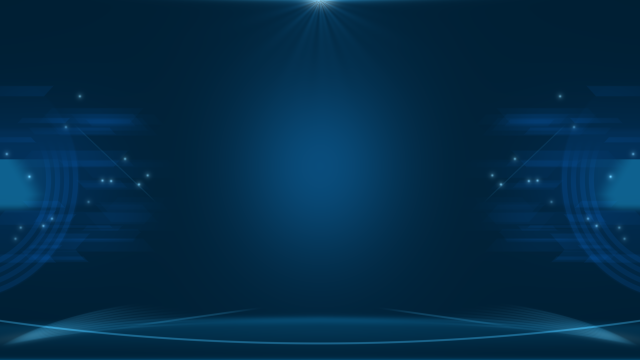
Write a WebGL 2 fragment shader that draws this background.

```glsl
#version 300 es
precision highp float;
// Dark blue stage: a round central glow, a flare on the top edge, mirrored
// clusters of slanted panels, rings and sparks at the sides, and a floor of
// fanned light curves. Lengths are in canvas heights; the sides share one half.
uniform vec2 u_resolution;
out vec4 fragColor;

const vec3 NAVY = vec3(0.0, 0.120, 0.200);
const vec3 GLOW = vec3(0.035, 0.180, 0.285);
const vec3 PANEL_BLUE = vec3(0.008, 0.065, 0.140);
const vec3 TEAL = vec3(0.045, 0.190, 0.210);
const vec3 LINE_BLUE = vec3(0.130, 0.300, 0.370);
const vec3 WARM = vec3(0.400, 0.330, 0.260);
const float GLOW_HEIGHT = 0.537;
const vec2 RING_CENTER = vec2(-0.115, 0.50);
const float RING_RADIUS = 0.325;
const int PANELS = 34;
const int SPARKS = 14;
const int CURVES = 9;

float pixelSize;

float hash(float n) {
  return fract(sin(n * 12.9898) * 43758.547);
}

float gauss(float d, float width) {
  return exp(-d * d / (width * width));
}

// Thin line whose width never drops below a pixel of the reference scale
float stroke(float d, float width) {
  return 1.0 - smoothstep(width, width + 1.5 * pixelSize, abs(d));
}

// Parallelogram with soft edges; half is its half size
float slantedBox(vec2 p, vec2 half_, float slant) {
  vec2 d = abs(vec2(p.x - slant * p.y, p.y)) - half_;
  return 1.0 - smoothstep(-pixelSize, pixelSize, max(d.x, d.y));
}

vec3 topFlare(vec2 p) {
  float r = length(p);
  float angle = atan(p.x, -p.y);
  float rays = 0.65 + 0.2 * sin(angle * 13.0) + 0.15 * sin(angle * 29.0 + 1.0);
  vec3 light = vec3(0.04, 0.19, 0.29) * rays * exp(-r / 0.075);
  light += WARM * gauss(length(p * vec2(0.55, 1.0)), 0.022);
  light += LINE_BLUE * gauss(p.x, 0.28) * exp(p.y / 0.006) * 0.8;
  return light;
}

vec3 sidePanels(vec2 p) {
  float envelope = gauss(p.y - 0.51, 0.23) * (1.0 - smoothstep(0.12, 0.52, p.x));
  vec3 light = PANEL_BLUE * envelope * 0.55;

  // Scattered streaks, longest around the middle height
  for (int i = 0; i < PANELS; i++) {
    float n = float(i) + 1.0;
    float y = 0.28 + 0.48 * hash(n);
    float reach = 0.50 - 1.0 * abs(y - 0.50);
    vec2 center = vec2(reach * hash(n + 41.3), y);
    vec2 size = vec2(0.04 + 0.10 * hash(n + 7.7), 0.004 + 0.022 * hash(n + 83.1));
    float slant = hash(n + 19.9) > 0.5 ? 0.9 : -0.9;
    float fade = smoothstep(-0.15, 0.15, p.x - center.x + 0.08);
    light += PANEL_BLUE * slantedBox(p - center, size, slant) * fade * 0.42
           * (1.0 - smoothstep(0.2, 0.52, p.x));
  }

  // Large wedge with a bright diagonal edge
  float diagonal = (p.y - 0.641) + 0.95 * (p.x - 0.22);
  float wedge = (1.0 - smoothstep(-pixelSize, pixelSize, diagonal))
              * smoothstep(0.42, 0.44, p.y) * (1.0 - smoothstep(0.63, 0.65, p.y));
  light += PANEL_BLUE * wedge * 0.25 * (1.0 - smoothstep(0.2, 0.45, p.x));
  light += LINE_BLUE * stroke(diagonal, 0.0005) * 0.16
         * smoothstep(0.20, 0.24, p.x) * (1.0 - smoothstep(0.40, 0.44, p.x));

  // Upper disc and concentric rings, strongest below the middle
  float r = length(p - RING_CENTER);
  float disc = 1.0 - smoothstep(-0.004, 0.004, r - RING_RADIUS - 0.01);
  light += PANEL_BLUE * disc * 0.28 * smoothstep(0.80, 0.58, p.y);
  for (int i = 0; i < 4; i++) {
    float d = r - RING_RADIUS + 0.025 * float(i);
    light += PANEL_BLUE * stroke(d, 0.005) * 0.5 * smoothstep(0.62, 0.48, p.y);
  }

  // Teal patch against the edge
  float patchY = smoothstep(0.405, 0.435, p.y) * (1.0 - smoothstep(0.555, 0.56, p.y));
  float chevron = 1.0 - smoothstep(0.07, 0.14, p.x + 0.6 * abs(p.y - 0.46));
  light += TEAL * patchY * (0.25 + 0.75 * chevron) * (1.0 - smoothstep(0.08, 0.20, p.x));
  return light;
}

float sparks(vec2 p) {
  float sum = 0.0;
  for (int i = 0; i < SPARKS; i++) {
    float n = float(i) * 3.1 + 2.0;
    vec2 center = vec2(0.43 * fract(float(i) * 0.618 + 0.1), 0.29 + 0.46 * hash(n));
    float d = length(p - center);
    sum += (0.30 * gauss(d, 0.0035) + 0.10 * gauss(d, 0.010)) * (0.5 + hash(n + 5.0));
  }
  return sum;
}

vec3 floorLight(vec2 p, float halfWidth) {
  float s = p.x / halfWidth;
  float bowl = 0.046 + 0.063 * (1.0 - s) * (1.0 - s);
  float rim = 0.113 - 0.012 * (1.0 - s);
  float below = 1.0 - smoothstep(rim - 0.015, rim + 0.012, p.y);
  vec3 light = vec3(0.008, 0.075, 0.105) * below * smoothstep(0.0, 0.10, p.y);
  light += vec3(0.015, 0.10, 0.14) * gauss(p.y - rim, 0.011) * smoothstep(0.25, 0.85, s);
  light += LINE_BLUE * stroke(p.y - bowl, 0.0006) * 0.75;

  // Curves fanning out of the lower corner
  for (int i = 0; i < CURVES; i++) {
    float f = float(i) / float(CURVES - 1);
    float rise = mix(0.075, 0.162, f);
    float d = p.y - 0.038 - rise * (1.0 - exp(-p.x / 0.30));
    float fade = smoothstep(0.0, 0.12, p.x) * (1.0 - smoothstep(0.22, 0.40 + 0.3 * (1.0 - f), p.x));
    light += LINE_BLUE * fade * (0.22 * stroke(d, 0.0005) + 0.09 * gauss(d + 0.004, 0.007));
  }
  float sweep = p.y - 0.092 - 0.14 * (p.x - 0.35);
  light += LINE_BLUE * stroke(sweep, 0.0005) * 0.4 * smoothstep(0.3, 0.5, p.x)
         * (1.0 - smoothstep(0.6, 0.74, p.x));
  light += WARM * 0.22 * gauss(p.x - 0.09, 0.12) * gauss(p.y - 0.055 - 0.15 * p.x, 0.014);
  light += vec3(0.01, 0.16, 0.23) * exp(-p.y / 0.005);
  return light;
}

void main() {
  pixelSize = 1.0 / u_resolution.y;
  vec2 p = gl_FragCoord.xy / u_resolution.y;
  float halfWidth = 0.5 * u_resolution.x / u_resolution.y;
  vec2 centered = vec2(p.x - halfWidth, p.y);
  vec2 side = vec2(halfWidth - abs(centered.x), p.y);

  float r = length((centered - vec2(0.0, GLOW_HEIGHT)) * vec2(1.0, 0.87));
  vec3 color = NAVY + GLOW * (0.86 * gauss(r, 0.225) + 0.14 * gauss(r, 0.48));
  color += topFlare(centered - vec2(0.0, 1.0));
  color += sidePanels(side);
  color += vec3(0.7, 0.95, 1.0) * sparks(side);
  color += floorLight(side, halfWidth);
  fragColor = vec4(color, 1.0);
}
```
